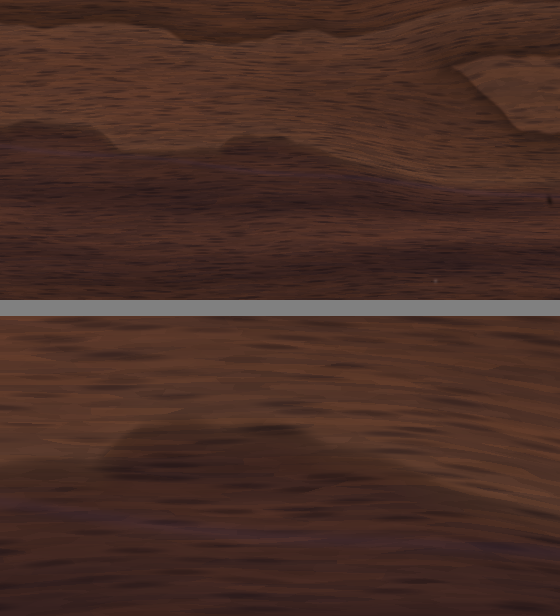
Top: the whole. Bottom: its middle third, enlarged.
This texture is drawn by a Shadertoy shader. Its source:

```glsl
// Dark walnut veneer: pale wavy figure bounded by soft-shadowed growth lines,
// over violet-brown banded heartwood. Stretched cellular noise draws the fibres
// and pores; layered sines and smooth steps bend the figure.

vec2 hash2(vec2 p) {
    vec3 q = fract(p.xyx * vec3(0.1031, 0.1030, 0.0973));
    q += dot(q, q.yzx + 33.33);
    return fract((q.xx + q.yz) * q.zy);
}

// Cellular noise: x = distance to the nearest seed, y = random value of that seed
vec2 cells(vec2 p) {
    vec2 base = floor(p), best = vec2(9.0, 0.0);
    for (int j = -1; j <= 1; j++)
        for (int i = -1; i <= 1; i++) {
            vec2 id = base + vec2(i, j);
            vec2 rnd = hash2(id + 100.0);
            float d = length(id + rnd - p);
            if (d < best.x) best = vec2(d, hash2(id + 371.0).x);
        }
    return best;
}

float waves(vec2 p) {
    float sum = 0.0, amp = 0.5;
    for (int i = 0; i < 5; i++) {
        p += 0.5 * sin(p.yx * 1.3 + float(i) * 1.7);
        sum += amp * sin(p.x + 1.9 * float(i)) * cos(p.y - float(i));
        p = p * 1.9 + 2.3;
        amp *= 0.6;
    }
    return sum;
}

// Height of the two growth lines that enclose the pale figure
float upperLine(float x) {
    return 0.915 + 0.010 * sin(x * 15.0 + 2.5) * (1.0 - smoothstep(0.4, 0.7, x))
        - 0.062 * smoothstep(0.52, 0.65, x) + 0.042 * smoothstep(0.78, 1.02, x)
        - 0.020 * smoothstep(1.03, 1.14, x) + 0.115 * smoothstep(1.12, 1.66, x);
}

float lowerLine(float x) {
    return 0.583 + 0.020 * exp(-pow((x - 0.12) / 0.08, 2.0))
        - 0.078 * smoothstep(0.30, 0.42, x) + 0.046 * smoothstep(0.72, 0.78, x)
        - 0.090 * smoothstep(0.88, 1.24, x) - 0.065 * smoothstep(1.15, 1.50, x);
}

// Positive inside the pale tongue that enters from the right
float tongue(vec2 p) {
    float top = 0.775 + 0.035 * smoothstep(1.50, 1.62, p.x) - p.y;
    float bottom = p.y - 0.775 + 0.215 * smoothstep(1.49, 1.78, p.x);
    return min(min(top, bottom), 0.6 * (p.x - 1.51));
}

// Sharp at the growth line, then fading with distance beyond it
float shadow(float d, float reach) {
    return smoothstep(-0.006, 0.012, d) * exp(-max(d, 0.0) / reach);
}

void mainImage(out vec4 fragColor, in vec2 fragCoord) {
    vec2 p = fragCoord / iResolution.y;

    // Grain direction: gentle waves, spreading around the tongue
    vec2 g = p;
    g.y += 0.012 * sin(p.x * 3.1 + p.y * 4.0) + 0.003 * sin(p.x * 13.0 + p.y * 19.0);
    g.y -= 0.09 * smoothstep(1.10, 1.70, p.x) * smoothstep(0.60, 0.92, p.y);
    g.y += 0.06 * smoothstep(1.05, 1.55, p.x) * smoothstep(0.15, 0.45, p.y)
        * (1.0 - smoothstep(0.50, 0.80, p.y));
    vec2 edge = p + 0.004 * vec2(sin(g.y * 90.0), sin(p.x * 31.0 + 4.0 * sin(p.x * 7.0)));

    float above = edge.y - upperLine(edge.x);
    float below = lowerLine(edge.x) - edge.y;
    float inTongue = tongue(edge);
    float cloud = waves(g * vec2(3.0, 9.0));
    float streak = waves(g * vec2(1.6, 34.0) + 5.0);

    // Pale figure, duller and redder away from its rims
    float rim = exp(-min(abs(above), abs(below)) / 0.07);
    vec3 col = mix(vec3(0.332, 0.203, 0.152), vec3(0.358, 0.230, 0.172), rim);
    col *= 1.0 + 0.06 * cloud - 0.07 * smoothstep(0.5, 1.3, p.x) * (1.0 - rim);

    // Heartwood above and below
    float band = 0.5 + 0.45 * sin(g.y * 27.0 + 0.9 + 1.2 * sin(p.x * 1.7)) * smoothstep(0.5, 0.3, g.y + 0.0 * p.x);
    band = clamp(band + 0.35 * streak + 0.2 * cloud, 0.0, 1.0);
    vec3 heart = mix(vec3(0.222, 0.134, 0.121), vec3(0.312, 0.188, 0.150), band);
    heart *= 1.0 - 0.16 * (1.0 - smoothstep(0.0, 0.14, p.y));
    col = mix(col, heart, smoothstep(-0.008, 0.05, below));
    col = mix(col, vec3(0.300, 0.182, 0.134) * (1.0 + 0.1 * streak), smoothstep(-0.006, 0.012, above));

    // Shadows hugging the growth lines
    float fade = 1.0 - 0.65 * smoothstep(1.0, 1.5, p.x);
    float shade = 0.27 * shadow(above, 0.05) * fade + 0.22 * shadow(below, 0.05) * fade;
    shade += 0.32 * shadow(-inTongue, 0.07) * smoothstep(1.25, 1.55, p.x);
    col *= 1.0 - shade * (1.0 + 0.3 * streak);
    col = mix(col, vec3(0.350, 0.224, 0.166), 0.8 * smoothstep(-0.006, 0.012, inTongue));

    // Fibres tinted orange to violet, then dark dashed pores
    vec2 fibre = cells(g * vec2(7.0, 150.0));
    vec2 pore = cells(g * vec2(10.0, 95.0) + 17.0);
    vec2 fine = cells(g * vec2(26.0, 210.0) + 51.0);
    col *= 1.0 + 0.15 * (fibre.y - 0.5) + 0.10 * (fine.y - 0.5) + 0.05 * streak;
    col += (fibre.y - 0.5) * vec3(0.012, 0.0, -0.016);
    float dash = (1.0 - smoothstep(0.10, 0.48, pore.x)) * smoothstep(0.35, 0.75, pore.y);
    col *= 1.0 - dash * vec3(0.24, 0.23, 0.16);

    // Faint violet ray and two small flecks
    col += vec3(0.004, 0.008, 0.032) * exp(-pow((p.y - 0.515 + 0.095 * p.x + 0.006 * sin(p.x * 9.0)) / 0.008, 2.0));
    vec2 knot = p - vec2(1.832, 0.332), chip = p - vec2(1.452, 0.063);
    col *= 1.0 - 0.5 * exp(-dot(vec2(knot.x + 0.4 * knot.y, knot.y * 0.4), knot) * 12000.0);
    col += 0.12 * exp(-dot(chip, chip) * 22000.0);

    fragColor = vec4(clamp(col, 0.0, 1.0), 1.0);
}
```
